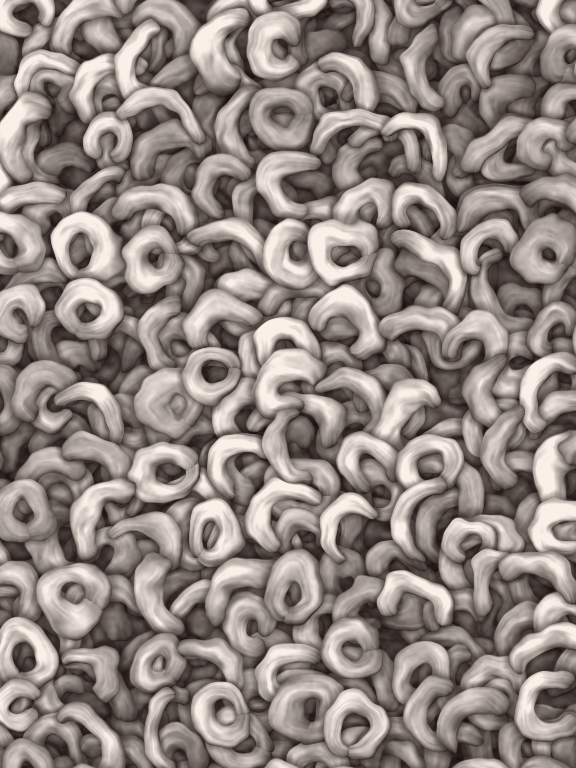
Give the GLSL for this texture, as a WebGL 2 fragment shader.

```glsl
#version 300 es
precision highp float;
// Looped pile of a terry cloth: short curled yarns scattered on jittered grids.
// Four layers of arcs are painted from the base up, each arc shaded as a
// round fibrous tube that casts a soft contact shadow on the yarns below.
uniform vec2 u_resolution;
out vec4 outColor;

float hash(vec2 p) {
  return fract(sin(dot(p, vec2(127.1, 311.7))) * 43758.5453);
}

float noise(vec2 p) {
  vec2 i = floor(p), f = fract(p);
  f = f * f * (3.0 - 2.0 * f);
  return mix(mix(hash(i), hash(i + vec2(1, 0)), f.x),
             mix(hash(i + vec2(0, 1)), hash(i + vec2(1, 1)), f.x), f.y);
}

vec2 warp(vec2 p) {
  return vec2(noise(p), noise(p + 37.3)) - 0.5;
}

// Paints one yarn over the tone below it; q is relative to the yarn centre.
float paintYarn(float below, vec2 q, vec2 id, float level) {
  float pick = hash(id + 3.1), tint = hash(id + 9.4);

  // Bend: a few closed rings, many hooks, some nearly straight pieces
  float radius = mix(0.022, 0.055, hash(id + 5.7));
  float aperture = min(mix(0.05, 0.068, tint) / radius, 2.5);
  if (pick < 0.17) {
    radius = mix(0.025, 0.033, tint);
    aperture = 2.9;
  }

  // Local frame, mostly arching upward and leaning to the right
  float turn = (hash(id + 7.9) - 0.36) * 3.0;
  float c = cos(turn), s = sin(turn);
  mat2 toLocal = mat2(c, -s, s, c);
  q = toLocal * q;
  q.y += radius * 0.5 * (1.0 + cos(aperture));

  // Nearest point on the arc gives the tube's cross section
  float angle = clamp(atan(q.x, q.y), -aperture, aperture);
  float along = angle / aperture;
  float width = mix(0.0135, 0.0195, hash(id + 1.3)) * (1.0 - 0.25 * along * along);
  vec2 offset = (q - radius * vec2(sin(angle), cos(angle))) / width;
  float dist = length(offset);
  float across = (length(q) - radius) / width;

  // Round shading, light from the upper left, tucked ends
  float round_ = sqrt(max(1.0 - dist * dist, 0.0));
  float tone = 0.20 + 0.68 * round_;
  tone += 0.20 * dot(offset, toLocal * vec2(-0.45, 0.8));

  // Twisted plies and fine fibres running along the yarn
  float run = angle * radius;
  float ply = noise(vec2(across * 2.2 + run * 22.0, run * 32.0) + id * 5.3);
  float fibre = noise(vec2(across * 6.0 + run * 40.0, run * 60.0) + id * 8.1);
  tone += 0.42 * (ply - 0.45) + 0.16 * (fibre - 0.5);
  tone *= 1.0 - 0.30 * pow(abs(along), 4.0);
  tone *= mix(0.84, 1.12, tint) * mix(0.52, 1.04, level);

  float shadow = 1.0 - 0.42 * smoothstep(1.75, 0.9, dist);
  float cover = smoothstep(1.06, 0.90, dist);
  return mix(below * shadow, max(tone, 0.02), cover);
}

void main() {
  vec2 p = gl_FragCoord.xy / u_resolution.y;
  vec2 bent = p + 0.022 * warp(p * 17.0) + 0.007 * warp(p * 55.0);

  // Shaded ground weave between the loops
  float tone = 0.14 + 0.30 * noise(bent * vec2(60.0, 85.0));

  // Layers of loops, the highest painted last
  const float CELL = 0.086;
  for (int layer = 0; layer < 4; layer++) {
    float level = float(layer) / 3.0;
    vec2 grid = bent / CELL + vec2(0.37, 0.61) * float(layer);
    vec2 home = floor(grid);
    for (int y = 1; y >= -1; y--) {
      for (int x = -1; x <= 1; x++) {
        vec2 cell = home + vec2(x, y);
        vec2 id = cell + 41.0 * float(layer + 1);
        vec2 centre = cell + 0.2 + 0.6 * vec2(hash(id), hash(id + 17.7));
        tone = paintYarn(tone, (grid - centre) * CELL, id, level);
      }
    }
  }

  // Broad unevenness and fuzzy grain
  tone *= 0.92 + 0.22 * noise(p * 6.0);
  tone += 0.07 * (noise(p * 190.0) - 0.5) + 0.06 * (noise(p * 90.0) - 0.5);

  vec3 color = mix(vec3(0.10, 0.06, 0.05), vec3(0.94, 0.90, 0.87),
                   clamp(tone, 0.0, 1.05));
  outColor = vec4(color, 1.0);
}
```
